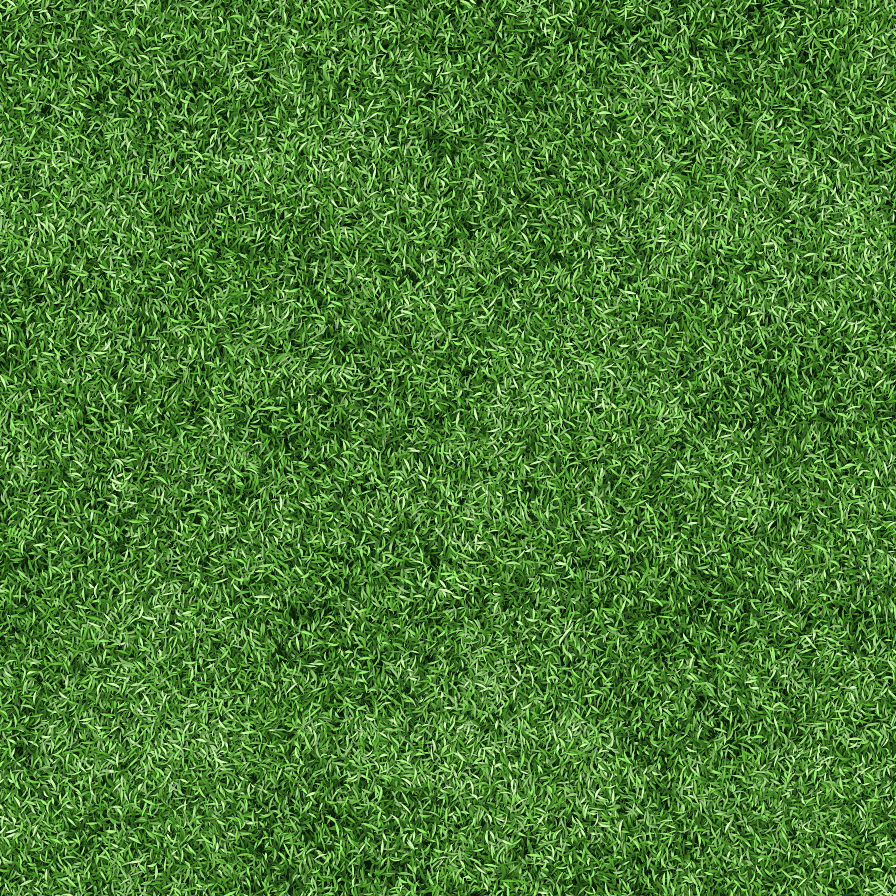
A Shadertoy shader for this texture:

```glsl
// Dense lawn seen from above: ten layers of short bent blades on jittered grids.
// Lower layers are darker; each blade shades what lies under it, and gradient
// noise sways the blades and varies the tone in broad patches.

vec4 hash4(vec3 p) {
    vec4 q = fract(p.xyzx * vec4(0.1031, 0.1030, 0.0973, 0.1099));
    q += dot(q, q.wzxy + 33.33);
    return fract((q.xxyz + q.yzzw) * q.zywx);
}

float gradientDot(vec2 cell, vec2 offset) {
    float angle = 6.2832 * hash4(vec3(cell, 91.0)).x;
    return dot(vec2(cos(angle), sin(angle)), offset);
}

float gradientNoise(vec2 p) {
    vec2 i = floor(p), f = fract(p);
    vec2 u = f * f * f * (f * (f * 6.0 - 15.0) + 10.0);
    vec2 e = vec2(1.0, 0.0);
    return mix(mix(gradientDot(i, f), gradientDot(i + e.xy, f - e.xy), u.x),
               mix(gradientDot(i + e.yx, f - e.yx), gradientDot(i + e.xx, f - e.xx), u.x), u.y);
}

// Grass colour from deep shade (0) to sunlit (1), with pale glints above.
vec3 grassColor(float tone, float paleness) {
    vec3 c = mix(vec3(0.04, 0.13, 0.03), vec3(0.17, 0.37, 0.11), smoothstep(0.0, 0.2, tone));
    c = mix(c, vec3(0.26, 0.54, 0.13), smoothstep(0.2, 0.42, tone));
    c = mix(c, vec3(0.39, 0.73, 0.20), smoothstep(0.42, 0.66, tone));
    c = mix(c, vec3(0.62, 0.95, 0.43), smoothstep(0.66, 0.92, tone));
    c = mix(c, vec3(0.82, 1.00, 0.68), smoothstep(1.0, 1.2, tone));
    vec3 pale = vec3(0.54, 0.75, 0.43);
    return mix(c, pale, 0.75 * smoothstep(0.6, 0.8, paleness) * smoothstep(0.5, 0.75, tone));
}

void mainImage(out vec4 fragColor, in vec2 fragCoord) {
    vec2 uv = fragCoord / iResolution.y;
    float gridCount = 102.0;
    float pixel = gridCount / iResolution.y;

    // Broad patches and local lean of the blades
    float patches = gradientNoise(uv * 5.0 + 3.7) + 0.8 * gradientNoise(uv * 14.0 + 8.1);
    float clumps = gradientNoise(uv * 38.0 + 21.3);
    float lean = 1.1 * gradientNoise(uv * 9.0 + 40.0);

    vec3 color = grassColor(0.08 + 0.15 * clumps, 0.0);

    for (int layer = 0; layer < 10; layer++) {
        float height = float(layer) / 9.0;
        vec2 p = uv * gridCount + vec2(0.37, 0.73) * float(layer) + 7.0;
        vec2 home = floor(p);

        for (int k = 0; k < 9; k++) {
            vec2 cell = home + vec2(k % 3 - 1, k / 3 - 1);
            vec4 place = hash4(vec3(cell, float(layer) + 1.0));
            vec4 look = hash4(vec3(cell, float(layer) + 31.0));

            // Blade frame: x runs from root to tip, y across
            float angle = 1.5708 + (place.z + place.w - 1.0) * 2.1 + lean;
            vec2 axis = vec2(cos(angle), sin(angle));
            vec2 d = p - cell - place.xy;
            vec2 q = vec2(dot(d, axis), dot(d, vec2(-axis.y, axis.x)));
            float halfLength = mix(0.45, 0.98, look.y);
            float along = q.x / halfLength;
            float bend = (look.z - 0.5) * 0.5;
            float across = q.y - bend * (along * along - 0.4);
            float width = mix(0.09, 0.16, place.w) * (1.0 - along * along);
            float edge = abs(across) - width;

            // Soft contact shadow, then the blade itself
            float shadow = smoothstep(0.26, 0.0, abs(across + 0.06) - width)
                         * smoothstep(1.0, 0.6, abs(along));
            color *= 1.0 - 0.27 * shadow;

            float tone = 0.59 + 1.0 * (look.x - 0.5) + 0.5 * (height - 0.72)
                       + 0.10 * along + 0.19 * patches + 0.26 * clumps;
            float cover = clamp(0.5 - 1.2 * edge / pixel, 0.0, 1.0);
            color = mix(color, grassColor(tone, look.w), cover);
        }
    }
    fragColor = vec4(color, 1.0);
}
```
